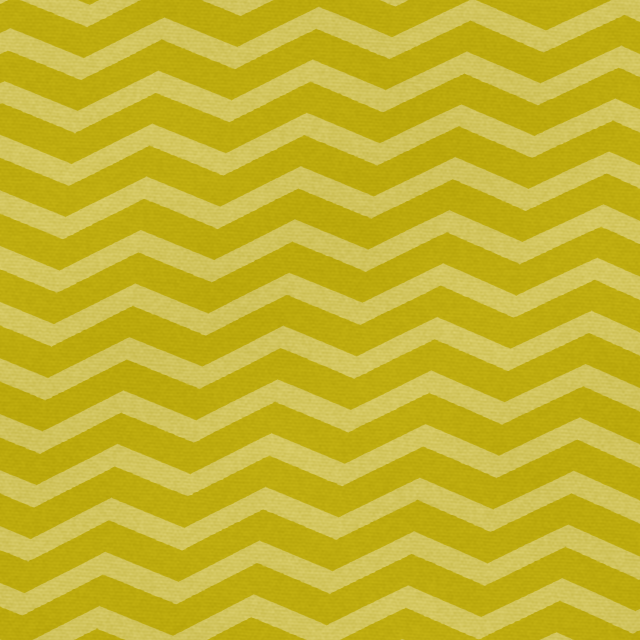
A WebGL 1 fragment shader for this pattern:

```glsl
precision highp float;

// Pale zigzag bands printed on mustard woven cloth, slightly skewed and sagging.
// A skewed lattice gives column and row coordinates; a triangle wave bends the rows.
// Sine threads and hashed fibres add the weave, layered sines the uneven print.

uniform vec2 u_resolution;

const vec2  COLUMN_STEP  = vec2(0.2409, 0.0169);  // peak to next peak along a band
const vec2  ROW_STEP     = vec2(0.0092, 0.0833);  // peak to the peak above it
const vec2  PEAK_ANCHOR  = vec2(0.461, 0.6576);   // top corner of one peak
const float ZIGZAG_DEPTH = 0.66;                  // peak to trough, in rows
const float BAND_WIDTH   = 0.418;                 // pale share of each row
const float EDGE_BLUR    = 0.0013;
const float SAG_RIGHT    = 0.036;
const float SAG_ROWS     = 0.011;
const float WOBBLE       = 0.0006;
const vec2  THREADS      = vec2(150.0, 187.0);    // warp and weft counts
const vec2  FIBRES       = vec2(190.0, 310.0);
const float WEAVE_DEPTH  = 0.020;
const float FIBRE_DEPTH  = 0.055;
const float SHADE_DEPTH  = 0.010;
const vec3  MUSTARD      = vec3(0.740, 0.670, 0.055);
const vec3  PALE         = vec3(0.824, 0.773, 0.365);
const float TAU          = 6.2831853;

float hash(vec2 p) {
  p = fract(p * vec2(0.1031, 0.1137));
  p += dot(p, p.yx + 33.33);
  return fract((p.x + p.y) * p.x * 41.7);
}

// Smoothly interpolated random values, one per fibre cell
float fibreNoise(vec2 p) {
  vec2 cell = floor(p);
  vec2 f = fract(p);
  f = f * f * (3.0 - 2.0 * f);
  float low  = mix(hash(cell), hash(cell + vec2(1.0, 0.0)), f.x);
  float high = mix(hash(cell + vec2(0.0, 1.0)), hash(cell + vec2(1.0, 1.0)), f.x);
  return mix(low, high, f.y);
}

// Slow, irregular variation in -1..1
float layeredSines(vec2 p) {
  return 0.5 * sin(p.x * 9.0 + 2.0 * sin(p.y * 7.0))
       + 0.3 * sin(p.y * 17.0 - p.x * 11.0 + 1.3)
       + 0.2 * sin(p.x * 37.0 + p.y * 29.0);
}

// Cloth sag: the right side and the far rows hang a little lower
vec2 relaxCloth(vec2 p) {
  float right = max(p.x - 0.4, 0.0);
  float row = p.y - PEAK_ANCHOR.y;
  p.y += SAG_RIGHT * right * right + SAG_ROWS * row * row;
  return p + WOBBLE * vec2(layeredSines(p.yx + 3.0), layeredSines(p));
}

// Coordinates counted in columns and rows of the skewed lattice
vec2 toLattice(vec2 p) {
  float area = COLUMN_STEP.x * ROW_STEP.y - COLUMN_STEP.y * ROW_STEP.x;
  return vec2(p.x * ROW_STEP.y - p.y * ROW_STEP.x,
              p.y * COLUMN_STEP.x - p.x * COLUMN_STEP.y) / area;
}

// 1 inside a pale zigzag band, 0 on the ground
float zigzagBand(vec2 p, float blur) {
  vec2 cell = toLattice(p - PEAK_ANCHOR);
  float triangle = 1.0 - abs(2.0 * fract(cell.x) - 1.0);
  float row = cell.y + ZIGZAG_DEPTH * triangle + 0.5 * BAND_WIDTH;
  float fromCentre = abs(fract(row + 0.5) - 0.5);
  float soft = blur / ROW_STEP.y;
  return 1.0 - smoothstep(-soft, soft, fromCentre - 0.5 * BAND_WIDTH);
}

// Over-under weave plus stretched fibre grain, centred on zero
float weave(vec2 p) {
  p.y += 0.05 * p.x;
  vec2 phase = TAU * p * THREADS + 1.5 * layeredSines(p * 3.0);
  float threads = 0.6 * sin(phase.y) + 0.4 * sin(phase.x) * sin(0.5 * phase.y);
  float fibres = 0.7 * fibreNoise(p * FIBRES) + 0.3 * fibreNoise(p.yx * FIBRES + 71.0);
  return WEAVE_DEPTH * threads + FIBRE_DEPTH * (fibres - 0.5);
}

void main() {
  vec2 p = gl_FragCoord.xy / u_resolution;
  float blur = max(EDGE_BLUR, 0.8 / u_resolution.y);
  float grain = weave(p);

  // Print, with edges bleeding slightly along the threads
  float band = zigzagBand(relaxCloth(p) + vec2(0.0, 0.02 * grain), blur);
  vec3 color = mix(MUSTARD, PALE, band);

  // Thread relief; pale ink lets a little more ground show through
  color += grain * mix(vec3(0.7, 0.7, 0.4), vec3(0.8, 0.85, 1.5), band);
  color += SHADE_DEPTH * layeredSines(p * 0.7 + 1.0);

  gl_FragColor = vec4(clamp(color, 0.0, 1.0), 1.0);
}
```
